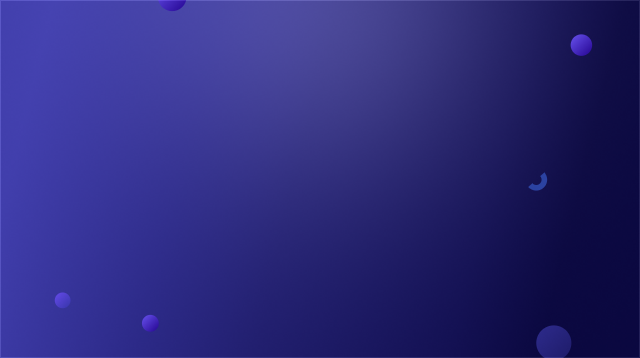
Reproduce this background procedurally as a WebGL 2 fragment shader.

```glsl
#version 300 es
precision highp float;
// Indigo diagonal gradient with a soft glow at the top, small shaded discs and a half ring.

uniform vec2 u_resolution;
out vec4 outColor;

const vec3 INDIGO = vec3(0.25, 0.24, 0.67);
const vec3 BLUE   = vec3(0.17, 0.16, 0.53);
const vec3 DUSK   = vec3(0.125, 0.115, 0.43);
const vec3 NAVY   = vec3(0.07, 0.06, 0.32);
const vec3 NIGHT  = vec3(0.04, 0.03, 0.25);
const vec3 GLOW   = vec3(0.17, 0.17, 0.17);
const vec3 VIOLET = vec3(0.37, 0.28, 0.88);
const vec3 PURPLE = vec3(0.18, 0.06, 0.62);
const vec3 STEEL  = vec3(0.17, 0.26, 0.63);

float hash(vec2 p) {
  return fract(sin(dot(p, vec2(12.9898, 78.233))) * 43758.5453);
}

// Linear blend position of t between two stops
float ramp(float a, float b, float t) {
  return clamp((t - a) / (b - a), 0.0, 1.0);
}

// Antialiased coverage of a signed distance
float cover(float d, float pixel) {
  return clamp(0.5 - d / pixel, 0.0, 1.0);
}

vec3 backdrop(vec2 p) {
  float t = p.x + 0.25 * (1.0 - p.y);
  vec3 color = mix(INDIGO, BLUE, ramp(0.15, 0.62, t));
  color = mix(color, DUSK, ramp(0.62, 0.95, t));
  color = mix(color, NAVY, ramp(0.95, 1.5, t));
  return mix(color, NIGHT, ramp(1.5, 1.75, t));
}

float glow(vec2 p, vec2 center, float size) {
  vec2 q = (p - center) / size;
  return exp(-dot(q, q));
}

// Disc shaded from its upper left to its lower right
vec3 disc(vec3 under, vec2 p, vec2 center, float radius, vec3 lit, vec3 shade, float pixel) {
  vec2 q = p - center;
  float t = clamp(0.5 + 0.35 * (q.x - q.y) / radius, 0.0, 1.0);
  return mix(under, mix(lit, shade, t), cover(length(q) - radius, pixel));
}

// Half of a ring, open away from the given direction
float halfRing(vec2 p, float radius, float halfWidth, vec2 facing) {
  float ring = abs(length(p) - radius) - halfWidth;
  return max(ring, -dot(p, normalize(facing)));
}

void main() {
  float pixel = 1.0 / u_resolution.y;
  vec2 p = gl_FragCoord.xy * pixel;
  float width = u_resolution.x * pixel;

  // Gradient and glow
  vec3 color = backdrop(p) + GLOW * glow(p, vec2(0.93, 1.0), 0.56);

  // Floating discs
  color = disc(color, p, vec2(0.481, 1.009), 0.040, VIOLET, PURPLE, pixel);
  color = disc(color, p, vec2(1.624, 0.874), 0.030, VIOLET, PURPLE, pixel);
  color = disc(color, p, vec2(0.175, 0.161), 0.022, VIOLET, vec3(0.24, 0.22, 0.70), pixel);
  color = disc(color, p, vec2(0.420, 0.097), 0.0235, VIOLET, PURPLE, pixel);
  color = disc(color, p, vec2(1.547, 0.042), 0.049, BLUE, DUSK, pixel);

  // Half ring
  float arc = halfRing(p - vec2(1.498, 0.498), 0.0225, 0.0078, vec2(1.0, -1.1));
  color = mix(color, STEEL, cover(arc, pixel));

  // Faint light rim
  float edge = min(min(p.x, width - p.x), min(p.y, 1.0 - p.y));
  color += 0.11 * cover(edge - 0.0024, pixel);

  // Fine grain against banding
  color += (hash(floor(p * 286.0)) - 0.5) / 255.0;
  outColor = vec4(color, 1.0);
}
```
